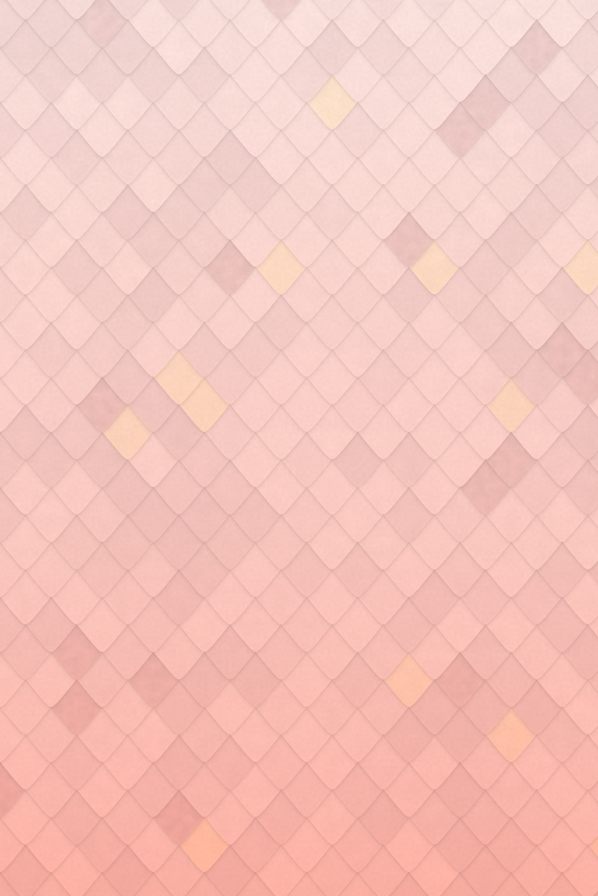
Give the GLSL for this pattern, as a Shadertoy shader.

```glsl
// Overlapping rows of diamond tiles with softened lower tips, on a blush-to-coral fade.
// Each row is the area above a rounded zigzag; rows are painted from low to high,
// each dropping a thin shadow. Hashes and gradient noise tint and weather the tiles.

const float TILES_ACROSS = 11.7;
const float ROW_STEP     = 0.0460;  // row spacing, in canvas widths
const vec2  GRID_SHIFT   = vec2(0.0, 0.70);
const float TIP_ROUNDING = 0.075;   // in tile widths
const float SHADOW_WIDTH = 0.0026;
const float SHADOW_DEPTH = 0.100;
const float RIM_WIDTH    = 0.0022;
const float RIM_LIGHT    = 0.012;
const float GRAIN        = 0.020;
const float MOTTLE       = 0.016;

const vec3 CORAL = vec3(0.990, 0.688, 0.638);
const vec3 ROSE  = vec3(0.978, 0.782, 0.749);
const vec3 BLUSH = vec3(0.976, 0.874, 0.856);

// Tints multiply the fade
const vec3 DUSTY   = vec3(0.962, 0.953, 0.960);
const vec3 PALE    = vec3(1.004, 1.010, 1.010);
const vec3 APRICOT = vec3(1.010, 1.025, 0.945);
const vec3 FADED   = vec3(0.945, 0.915, 0.920);

float hash(vec2 cell) {
    uvec2 q = uvec2(ivec2(cell)) * uvec2(1597u, 3812u) + 7919u;
    uint h = (q.x ^ (q.y * 40503u)) * 26699u;
    h = (h ^ (h >> 15)) * 73244475u;
    h ^= h >> 16;
    return float(h & 65535u) / 65535.0;
}

float cornerSlope(vec2 corner, vec2 offset) {
    float a = 6.2832 * hash(corner);
    return dot(vec2(cos(a), sin(a)), offset);
}

float gradientNoise(vec2 p) {
    vec2 i = floor(p), f = p - i;
    vec2 w = f * f * f * (f * (f * 6.0 - 15.0) + 10.0);
    vec2 e = vec2(1, 0);
    return mix(mix(cornerSlope(i, f), cornerSlope(i + e.xy, f - e.xy), w.x),
               mix(cornerSlope(i + e.yx, f - e.yx), cornerSlope(i + e.xx, f - e.xx), w.x), w.y);
}

vec3 fade(float height) {
    return height < 0.42 ? mix(CORAL, ROSE, height / 0.42)
                         : mix(ROSE, BLUSH, (height - 0.42) / 0.58);
}

// Tint of one tile; neighbouring tiles tend to share a mood
vec3 tileTint(vec2 tile, vec2 uv) {
    vec2 place = vec2(tile.x + 0.5 * mod(tile.y, 2.0), tile.y * 0.5);
    float clump = gradientNoise(place * 0.37 + 31.3);
    float pick = hash(tile + 57.0);
    float tone = hash(tile + 113.0) + 0.5 * clump;

    vec3 tint = mix(PALE, DUSTY, smoothstep(0.2, 1.1, tone));
    float warm = gradientNoise(place * 0.31 + 83.7);
    if (pick > 0.985 - 0.30 * smoothstep(0.25, 0.6, warm)) tint = APRICOT;
    if (pick < 0.030 + 0.05 * smoothstep(0.1, 0.5, clump)) {
        float wear = gradientNoise(uv * 60.0 + tile * 3.7);
        tint = FADED * (1.0 + 0.035 * wear);
    }
    // Some tiles are more mottled than others
    float rough = 0.3 + hash(tile + 211.0);
    return tint * (1.0 + MOTTLE * rough * gradientNoise(uv * 38.0 + tile * 1.9));
}

// Signed distance above a row's zigzag edge; also returns the tile's column
float rowDistance(float row, vec2 grid, out float column) {
    float x = grid.x - 0.5 * mod(row, 2.0);
    column = floor(x + 0.5);
    x -= column;
    float bend = length(vec2(x, TIP_ROUNDING));
    float rise = 1.0 / (length(vec2(0.5, TIP_ROUNDING)) - TIP_ROUNDING);
    float edge = (bend - TIP_ROUNDING) * rise - 1.0;
    float slope = rise * x / bend * ROW_STEP * TILES_ACROSS;
    return (grid.y - row - edge) * ROW_STEP / length(vec2(1.0, slope));
}

void mainImage(out vec4 fragColor, in vec2 fragCoord) {
    vec2 uv = fragCoord / iResolution.x;
    float canvasTop = iResolution.y / iResolution.x;
    float blur = 0.75 / iResolution.x;
    vec2 grid = vec2(uv.x * TILES_ACROSS, (uv.y - canvasTop) / ROW_STEP) + vec2(-1, 1) * GRID_SHIFT;

    vec3 base = fade(uv.y / canvasTop);
    vec3 color = base;

    // Paint the nearby rows from low to high
    for (int i = -1; i <= 2; i++) {
        float row = floor(grid.y) + float(i);
        float column;
        float d = rowDistance(row, grid, column);
        vec3 face = base * tileTint(vec2(column, row), uv);
        face *= 1.0 + RIM_LIGHT * exp(-max(d, 0.0) / RIM_WIDTH);
        color *= 1.0 - SHADOW_DEPTH * exp(-max(-d, 0.0) / SHADOW_WIDTH);
        color = mix(color, face, smoothstep(-blur, blur, d));
    }

    // Paper grain
    color *= 1.0 + GRAIN * gradientNoise(uv * 170.0);
    fragColor = vec4(clamp(color, 0.0, 1.0), 1.0);
}
```
